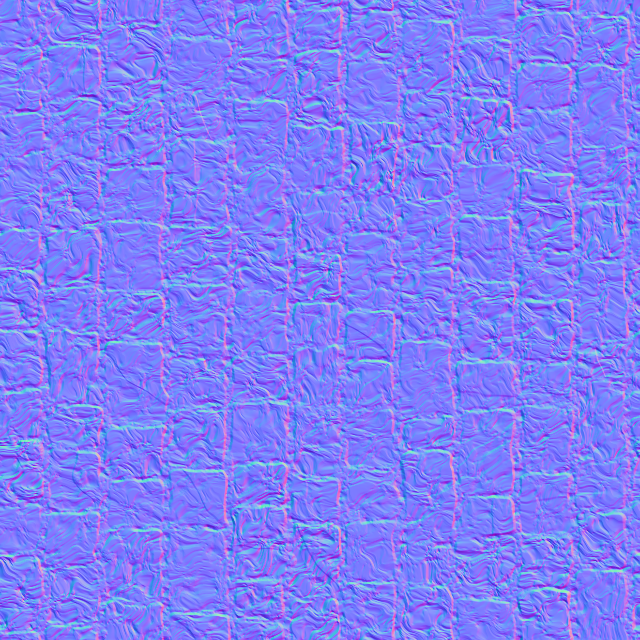
A Shadertoy shader for this texture map:

```glsl
// Tangent-space normal map of rough stone setts laid in uneven vertical columns.
#define COLUMNS 11.0
#define ROWS 10.0          // some columns hold one more
#define COLUMN_START 0.079 // left edge of the first whole column
#define ROW_JITTER 0.5
#define JOINT_WIDTH 0.0055
#define JOINT_DEPTH 0.0014
#define CORNER 0.012
#define LEAN 0.022         // faces rise towards their upper right
#define GRAIN 0.0042
#define LEDGE 0.0011
#define SAMPLE_STEP 0.0008
#define TAU 6.2831853

float hash(vec2 p) {
    vec3 q = fract(p.xyx * 0.1031);
    q += dot(q, q.yzx + 33.33);
    return fract((q.x + q.y) * q.z);
}

float noise(vec2 p) {
    vec2 i = floor(p), f = fract(p);
    f = f * f * (3.0 - 2.0 * f);
    return mix(mix(hash(i), hash(i + vec2(1, 0)), f.x),
               mix(hash(i + vec2(0, 1)), hash(i + vec2(1, 1)), f.x), f.y);
}

// Layered noise with creases, centred near zero
float roughness(vec2 p) {
    float sum = 0.0, amp = 1.0;
    for (int k = 0; k < 3; k++) {
        float v = noise(p);
        sum += amp * (v - 0.35 * abs(2.0 * v - 1.0) - 0.32);
        p = mat2(0.8, 0.6, -0.6, 0.8) * p * 1.9 + 19.7;
        amp *= 0.55;
    }
    return sum;
}

mat2 rotation(float a) {
    return mat2(cos(a), sin(a), -sin(a), cos(a));
}

float columnEdge(float i) {
    float t = TAU * i / COLUMNS;
    return COLUMN_START + i / COLUMNS + 0.006 * (sin(t - 1.07) + sin(2.0 * t - 2.19));
}

float rowEdge(float j, float column, float rows) {
    float jitter = hash(vec2(mod(j, rows) + 3.0, column * 7.0 + 41.0)) - 0.5;
    return (j + hash(vec2(column, 77.0)) + ROW_JITTER * jitter) / rows;
}

float surfaceHeight(vec2 p) {
    // Wavering joints
    vec2 w = p + 0.012 * (vec2(noise(p * 14.0), noise(p * 14.0 + 50.0)) - 0.5);
    w += 0.006 * (vec2(noise(p * 50.0 + 9.0), noise(p * 50.0 + 80.0)) - 0.5);

    // Column and row that hold this point
    float i = floor((w.x - COLUMN_START) * COLUMNS);
    i += float(w.x >= columnEdge(i + 1.0)) - float(w.x < columnEdge(i));
    float column = mod(i, COLUMNS);
    float rows = ROWS + step(0.55, hash(vec2(column, 12.0)));
    float j = floor(w.y * rows - hash(vec2(column, 77.0)));
    j += float(w.y >= rowEdge(j + 1.0, column, rows)) - float(w.y < rowEdge(j, column, rows));
    vec2 id = vec2(column, mod(j, rows)) + 5.0;

    // Rounded stone outline with a ragged rim, wider joints between columns
    vec2 low = vec2(columnEdge(i), rowEdge(j, column, rows));
    vec2 high = vec2(columnEdge(i + 1.0), rowEdge(j + 1.0, column, rows));
    vec2 local = w - 0.5 * (low + high);
    vec2 q = abs(local) - 0.5 * (high - low) + CORNER + vec2(0.0025, 0.0);
    float inside = CORNER - length(max(q, 0.0)) - min(max(q.x, q.y), 0.0);
    inside += 0.003 * (noise(p * 95.0) - 0.7);
    float face = smoothstep(0.0, JOINT_WIDTH, inside);

    // Flaky grain, mostly across, upright on a few stones
    float seed = hash(id + 31.0);
    float turn = 1.2 * (hash(id + 53.0) - 0.5) + step(0.85, seed) * 0.25 * TAU;
    vec2 grainPoint = rotation(turn) * local * vec2(54.0, 82.0) + 300.0 * seed;
    grainPoint += 1.6 * vec2(noise(p * 42.0 + 7.0), noise(p * 42.0 + 33.0));
    float grain = GRAIN * mix(0.5, 1.25, hash(id + 67.0)) * roughness(grainPoint);

    // Chipped ledge across some faces
    float across = (rotation(TAU * hash(id + 91.0)) * local).x;
    across += 0.03 * (noise(p * 24.0) - 0.5) + 0.03 * (seed - 0.5);
    float ledge = LEDGE * step(0.6, hash(id + 113.0)) * smoothstep(-0.002, 0.002, across);

    vec2 tilt = LEAN + 0.03 * (vec2(hash(id + 131.0), hash(id + 151.0)) - 0.5);
    float stone = JOINT_DEPTH * mix(0.2, 1.6, hash(id + 171.0)) + dot(tilt, local) + grain + ledge;
    float joint = GRAIN * roughness(p * vec2(70.0, 80.0));
    return mix(joint, stone, face);
}

void mainImage(out vec4 fragColor, in vec2 fragCoord) {
    vec2 uv = fragCoord / iResolution.xy;
    vec2 e = vec2(SAMPLE_STEP, 0.0);
    vec2 slope = vec2(surfaceHeight(uv + e.xy) - surfaceHeight(uv - e.xy),
                      surfaceHeight(uv + e.yx) - surfaceHeight(uv - e.yx)) / (2.0 * SAMPLE_STEP);
    vec3 normal = normalize(vec3(-slope, 1.0));
    fragColor = vec4(0.5 + 0.5 * normal, 1.0);
}
```
